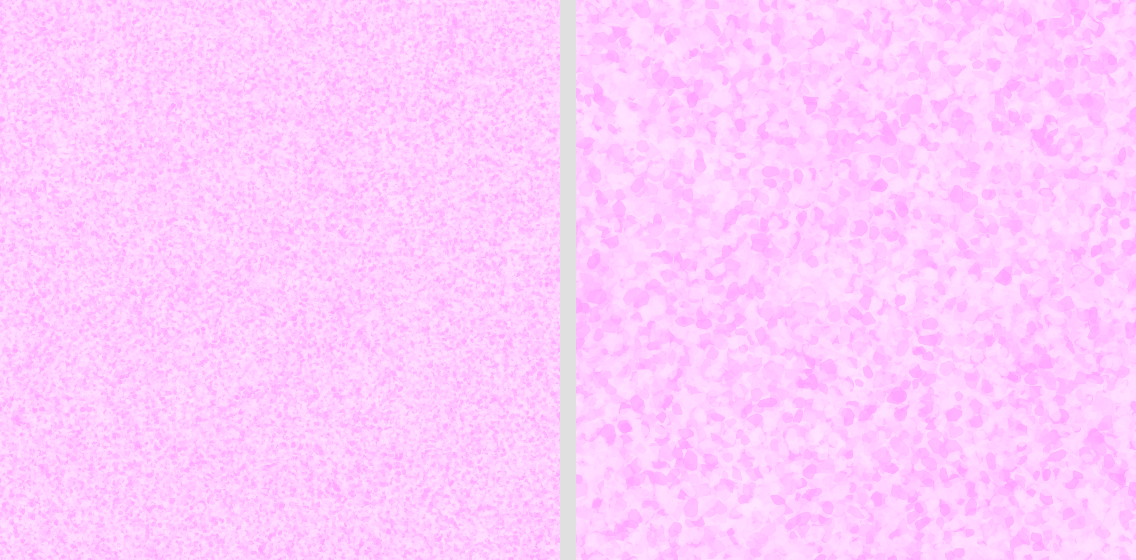
Left, the full canvas; right, a detail of the centre.
Write a WebGL 1 fragment shader that draws this texture.

```glsl
precision highp float;
// Pale pink bed of tiny translucent flakes, packed and overlapping.
// Several rotated jittered grids of rounded, cut polygons are blended in turn,
// finest first; gradient noise adds a faint broad mottling.

uniform vec2 u_resolution;

#define LAYERS 5
#define CUTS 5
#define FINE_CELLS 152.0
#define CELL_STEP 11.0
#define FLAKE_MIN 0.38
#define FLAKE_MAX 0.70
#define OPACITY 0.62
#define LIGHT_TONE 0.884
#define TONE_RANGE 0.27
#define RIM_DARKNESS 0.02
#define MOTTLE 0.022

const float TAU = 6.28318;

vec3 hash3(vec2 p) {
  vec3 q = fract(p.xyx * vec3(0.1031, 0.1030, 0.0973));
  q += dot(q, q.yxz + 33.33);
  return fract((q.xxy + q.yzz) * q.zyx);
}

mat2 rotation(float angle) {
  float c = cos(angle), s = sin(angle);
  return mat2(c, s, -s, c);
}

float cornerSlope(vec2 corner, vec2 offset) {
  float angle = TAU * hash3(corner + 71.0).x;
  return dot(vec2(cos(angle), sin(angle)), offset);
}

float gradientNoise(vec2 p) {
  vec2 i = floor(p), f = fract(p);
  vec2 w = f * f * f * (f * (f * 6.0 - 15.0) + 10.0);
  vec2 e = vec2(1.0, 0.0);
  float low = mix(cornerSlope(i, f), cornerSlope(i + e, f - e), w.x);
  float high = mix(cornerSlope(i + e.yx, f - e.yx),
                   cornerSlope(i + 1.0, f - 1.0), w.x);
  return mix(low, high, w.y);
}

// Signed distance to a stretched disc trimmed by random straight cuts.
float flakeDistance(vec2 p, vec3 shape) {
  float radius = mix(FLAKE_MIN, FLAKE_MAX, shape.x);
  p = rotation(TAU * shape.y) * p;
  p.y *= mix(1.0, 1.75, shape.z);
  float d = length(p) - radius;
  for (int k = 0; k < CUTS; k++) {
    float n = float(k);
    float wobble = fract(shape.z * 17.3 + n * 0.618);
    float angle = TAU * (n + 0.8 * wobble) / float(CUTS);
    float reach = radius * mix(0.62, 1.0, fract(shape.y * 23.7 + n * 0.382));
    d = max(d, dot(p, vec2(cos(angle), sin(angle))) - reach);
  }
  return d;
}

// Blends one grid of flakes over the given tone.
float addFlakes(float tone, vec2 p, float seed, float pixel) {
  vec2 home = floor(p);
  for (int y = -1; y <= 1; y++) {
    for (int x = -1; x <= 1; x++) {
      vec2 cell = home + vec2(float(x), float(y));
      vec3 place = hash3(cell + seed);
      vec3 shape = hash3(cell + seed + 191.7);
      float d = flakeDistance(p - cell - place.xy, shape);
      float cover = 1.0 - smoothstep(-0.6 * pixel, 0.6 * pixel, d);
      float rim = smoothstep(-0.14, 0.0, d) * RIM_DARKNESS;
      float flakeTone = LIGHT_TONE - TONE_RANGE * place.z * place.z - rim;
      tone = mix(tone, flakeTone, OPACITY * cover);
    }
  }
  return tone;
}

void main() {
  float side = min(u_resolution.x, u_resolution.y);
  vec2 uv = gl_FragCoord.xy / side;

  // Flakes, from the finest grid to the coarsest
  float tone = 0.82;
  for (int i = 0; i < LAYERS; i++) {
    float n = float(i);
    float cells = FINE_CELLS - CELL_STEP * n;
    vec2 p = rotation(0.4 + 1.13 * n) * uv * cells + 300.0;
    tone = addFlakes(tone, p, 37.3 * n, cells / side);
  }

  // Broad mottling
  tone += MOTTLE * (gradientNoise(uv * 9.0) + gradientNoise(uv * 31.0 + 50.0));

  gl_FragColor = vec4(1.0, clamp(tone, 0.6, 0.9), 1.0, 1.0);
}
```
